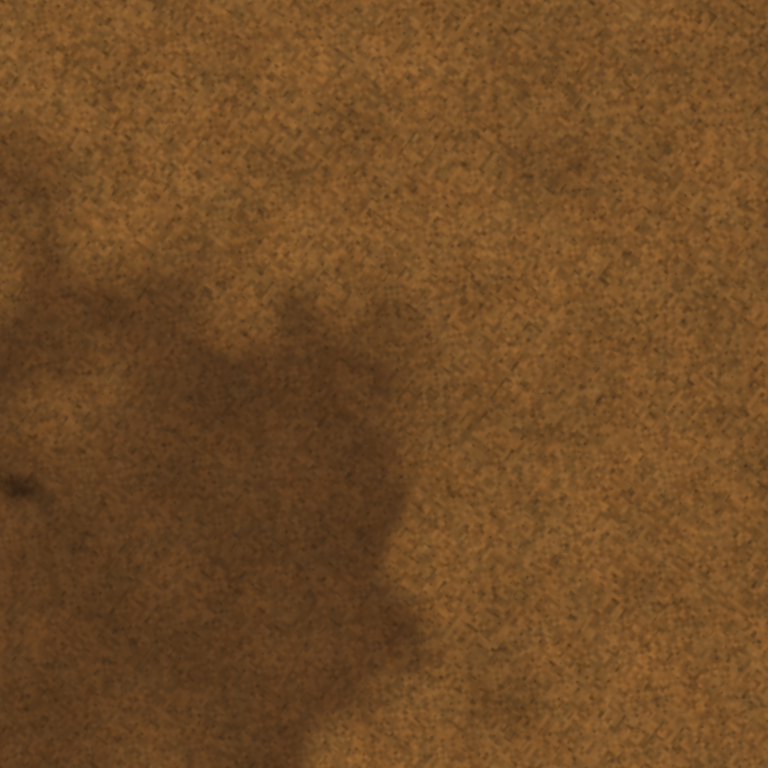
Give the GLSL for this texture, as a Shadertoy shader.

```glsl
#define CLEAN_COLOR vec3(0.492, 0.331, 0.164)
#define STAIN_COLOR vec3(0.362, 0.236, 0.122)
#define STAIN_CENTER vec2(0.14, 0.25)
#define STAIN_RADIUS 0.385
#define EDGE_SOFTNESS 0.045
#define EDGE_WARP 0.20
#define GRAIN_SCALE 185.0
#define GRAIN_CONTRAST 0.42
#define PIT_DEPTH 0.15
#define MOTTLE_CONTRAST 0.13

float hash(vec2 p) {
    vec3 q = fract(p.xyx * vec3(0.1031, 0.1030, 0.0973));
    q += dot(q, q.yzx + 33.33);
    return fract((q.x + q.y) * q.z);
}

float noise(vec2 p) {
    vec2 cell = floor(p), f = fract(p);
    f = f * f * (3.0 - 2.0 * f);
    float low = mix(hash(cell), hash(cell + vec2(1, 0)), f.x);
    float high = mix(hash(cell + vec2(0, 1)), hash(cell + vec2(1, 1)), f.x);
    return mix(low, high, f.y);
}

float fbm(vec2 p) {
    float sum = 0.0, weight = 0.5;
    for (int i = 0; i < 5; i++) {
        sum += weight * noise(p);
        p = mat2(1.6, 1.2, -1.2, 1.6) * p + 17.3;
        weight *= 0.5;
    }
    return sum;
}

// Smudges: center, radius, strength (negative ones bleach the stain)
const vec4 SMUDGES[8] = vec4[8](
    vec4(0.02, 0.77, 0.065, 0.80), vec4(0.47, 0.55, 0.050, 0.65),
    vec4(0.49, 0.42, 0.075, 0.60), vec4(0.72, 0.80, 0.050, 0.35),
    vec4(0.63, 0.12, 0.060, 0.35), vec4(0.73, 0.51, 0.050, 0.25),
    vec4(0.09, 0.48, 0.065, -0.60), vec4(0.19, 0.03, 0.060, -0.50));

float stainAmount(vec2 p, vec2 warp) {
    float d = length(p - STAIN_CENTER) - STAIN_RADIUS + EDGE_WARP * warp.x;
    float stain = 1.0 - smoothstep(-EDGE_SOFTNESS, EDGE_SOFTNESS, d);
    // Pigment gathers in a faint rim just inside the edge
    stain += 0.13 * exp(-pow((d + 0.06) / 0.04, 2.0));
    for (int i = 0; i < 8; i++) {
        vec2 offset = (p - SMUDGES[i].xy + 0.14 * warp) / SMUDGES[i].z;
        stain += SMUDGES[i].w * exp(-dot(offset, offset));
    }
    return clamp(stain, 0.0, 1.15);
}

void mainImage(out vec4 fragColor, in vec2 fragCoord) {
    vec2 p = fragCoord / iResolution.xy;
    vec2 warp = vec2(fbm(p * 8.0 + 3.7), fbm(p * 8.0 + 41.2)) - 0.484;
    float stain = stainAmount(p, warp);
    vec3 color = mix(CLEAN_COLOR, STAIN_COLOR, stain);

    // Broad cloudy mottling
    float mottle = fbm(p * 13.0 + 71.0) - 0.484;
    color *= 1.0 + MOTTLE_CONTRAST * mottle * 2.0;

    // Fine felt-like grain with scattered dark pits
    vec2 g = mat2(0.8, 0.6, -0.6, 0.8) * p * GRAIN_SCALE;
    float grain = 0.68 * noise(g) + 0.32 * noise(g * 0.53 + 29.0) - 0.5;
    float pits = smoothstep(0.68, 0.95, noise(g * 0.85 + 57.0));
    float strength = mix(1.0, 0.75, min(stain, 1.0));
    color *= 1.0 + strength * (GRAIN_CONTRAST * grain - PIT_DEPTH * pits);

    // Slight drift between reddish and olive tones
    float tint = noise(p * 45.0 + 9.0) - 0.5;
    color *= 1.0 + tint * vec3(0.03, -0.02, -0.08);

    // Small dark burn at the left border
    vec2 burn = (p - vec2(0.025, 0.36) + 0.08 * warp) / vec2(0.028, 0.016);
    color *= 1.0 - 0.45 * exp(-dot(burn, burn));

    fragColor = vec4(color, 1.0);
}
```
